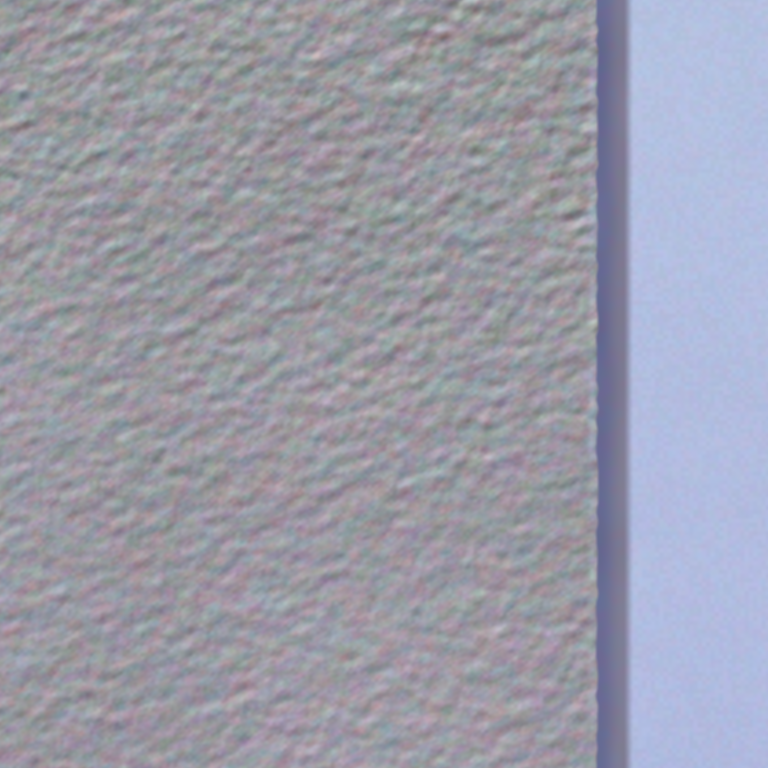
Write a WebGL 2 fragment shader that draws this texture.

```glsl
#version 300 es
precision highp float;

uniform vec2 u_resolution;
out vec4 fragColor;

const float WALL_EDGE = 0.777;
const float STRIP_EDGE = 0.819;

float hash(vec2 p, float seed) {
    vec3 q = fract(vec3(p.xyx) * vec3(0.1031, 0.1030, 0.0973) + seed * 0.137);
    q += dot(q, q.yzx + 33.33);
    return fract((q.x + q.y) * q.z);
}

// Smooth value noise, centred on zero
float noise(vec2 p, float seed) {
    vec2 cell = floor(p);
    vec2 f = fract(p);
    f = f * f * (3.0 - 2.0 * f);
    float low = mix(hash(cell, seed), hash(cell + vec2(1, 0), seed), f.x);
    float high = mix(hash(cell + vec2(0, 1), seed), hash(cell + vec2(1, 1), seed), f.x);
    return mix(low, high, f.y) - 0.5;
}

vec2 rotate(vec2 p, float angle) {
    float c = cos(angle), s = sin(angle);
    return vec2(c * p.x + s * p.y, c * p.y - s * p.x);
}

// Plaster relief: octaves of grains stretched along a rising diagonal
float plasterHeight(vec2 p) {
    float height = 0.0;
    float weight = 1.0;
    vec2 scale = vec2(42.0, 78.0);
    for (int i = 0; i < 3; i++) {
        float angle = 0.46 + 0.16 * float(i - 1);
        height += weight * noise(rotate(p, angle) * scale + 19.0, float(i));
        scale *= 1.65;
        weight *= 0.62;
    }
    return height;
}

// Independent colour drift in red-green and blue-yellow
vec3 chroma(vec2 p, vec2 scale, float seed) {
    vec2 q = rotate(p, 0.4) * scale + 7.0;
    float redGreen = noise(q, seed);
    float blueYellow = noise(q + 31.0, seed + 1.0);
    return redGreen * vec3(1.0, -0.65, 0.1) + blueYellow * vec3(-0.3, 0.0, 0.9);
}

vec3 wallColor(vec2 p) {
    vec3 base = mix(vec3(0.605, 0.592, 0.632), vec3(0.592, 0.592, 0.612), p.y);
    base += 0.03 * noise(p * vec2(5.0, 6.0) + 3.0, 11.0);

    // Light falls from the upper left onto the relief
    vec2 lightStep = vec2(-0.0022, 0.0050);
    float slope = plasterHeight(p - lightStep) - plasterHeight(p + lightStep);
    float contrast = mix(0.085, 0.125, smoothstep(0.2, 1.0, p.y));
    vec3 color = base + contrast * slope * vec3(1.0, 1.03, 0.96);

    color += 0.075 * chroma(p, vec2(62.0, 95.0), 20.0);
    color += 0.045 * chroma(p, vec2(130.0, 170.0), 24.0);
    return color + 0.035 * noise(p * 210.0, 30.0);
}

vec3 stripColor(vec2 p) {
    float across = clamp((p.x - WALL_EDGE) / (STRIP_EDGE - WALL_EDGE), 0.0, 1.0);
    vec3 color = mix(vec3(0.40, 0.41, 0.57), vec3(0.49, 0.48, 0.575), smoothstep(0.1, 0.8, across));
    color += 0.03 * noise(p * vec2(50.0, 14.0), 40.0);
    return color + 0.03 * chroma(p, vec2(90.0), 42.0);
}

vec3 skyColor(vec2 p) {
    vec3 color = mix(vec3(0.69, 0.73, 0.875), vec3(0.705, 0.755, 0.88), p.y);
    color += 0.012 * noise(p * 12.0, 50.0);
    color += 0.035 * chroma(p, vec2(110.0), 52.0);
    return color + 0.025 * noise(p * 180.0, 56.0);
}

void main() {
    vec2 p = gl_FragCoord.xy / u_resolution;

    // Rough plaster rim and softly blurred far side of the shadow
    float rim = WALL_EDGE + 0.003 * noise(vec2(p.y * 75.0, 2.0), 60.0);
    float pastWall = smoothstep(rim - 0.0025, rim + 0.0035, p.x);
    float pastStrip = smoothstep(STRIP_EDGE - 0.008, STRIP_EDGE + 0.007, p.x);

    // Pale, broken highlight along the rim
    float rimGlow = exp(-pow((p.x - rim + 0.006) / 0.005, 2.0));
    float rimBreak = 0.6 + noise(vec2(p.y * 38.0, 5.0), 62.0);
    vec3 wall = wallColor(p) + rimGlow * rimBreak * vec3(0.045, 0.065, 0.08);

    vec3 color = mix(wall, stripColor(p), pastWall);
    color = mix(color, skyColor(p), pastStrip);
    fragColor = vec4(clamp(color, 0.0, 1.0), 1.0);
}
```
